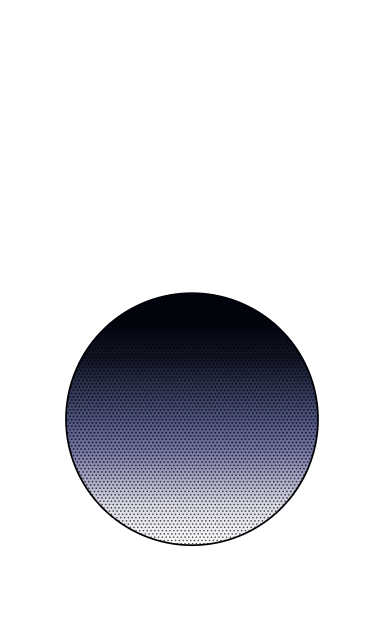
Give the GLSL for this background, as a WebGL 2 fragment shader.

```glsl
#version 300 es
precision highp float;

uniform vec2 u_resolution;
out vec4 outColor;

// Coverage of the region where the signed distance d is negative
float cover(float d, float pixel) {
    return clamp(0.5 - d / pixel, 0.0, 1.0);
}

// Vertical ramp: 0 at the top of the disc, 1 at its base
vec3 duskRamp(float t) {
    vec3 c = vec3(0.0, 0.012, 0.045);
    c = mix(c, vec3(0.07, 0.08, 0.13), smoothstep(0.10, 0.26, t));
    c = mix(c, vec3(0.19, 0.21, 0.32), clamp((t - 0.26) / 0.12, 0.0, 1.0));
    c = mix(c, vec3(0.33, 0.35, 0.52), clamp((t - 0.38) / 0.14, 0.0, 1.0));
    c = mix(c, vec3(0.48, 0.48, 0.65), clamp((t - 0.52) / 0.12, 0.0, 1.0));
    c = mix(c, vec3(0.85, 0.85, 0.89), clamp((t - 0.64) / 0.20, 0.0, 1.0));
    return mix(c, vec3(0.97), clamp((t - 0.84) / 0.14, 0.0, 1.0));
}

// Distance to the nearest dot centre in a staggered grid
float dotDistance(vec2 p) {
    vec2 cell = vec2(0.0059, 0.0051);
    vec2 q = p / cell;
    q.x += 0.5 * mod(floor(q.y), 2.0);
    return length((fract(q) - 0.5) * cell);
}

void main() {
    float pixel = 1.0 / u_resolution.y;
    vec2 p = gl_FragCoord.xy * pixel;
    vec2 fromCentre = p - vec2(0.5 * u_resolution.x * pixel, 0.345);
    float radius = 0.1982;
    float edge = length(fromCentre) - radius;

    // Shaded disc with halftone dots that shrink towards the base
    float t = 0.5 - 0.5 * fromCentre.y / radius;
    vec3 disc = duskRamp(t);
    float dots = cover(dotDistance(p) - mix(0.0017, 0.0011, t), pixel);
    disc = mix(disc, vec3(0.01, 0.02, 0.06), 0.75 * dots);

    // Dark outline, then the white ground
    disc = mix(disc, vec3(0.0, 0.0, 0.02), cover(-edge - 0.0027, pixel));
    outColor = vec4(mix(vec3(1.0), disc, cover(edge, pixel)), 1.0);
}
```
